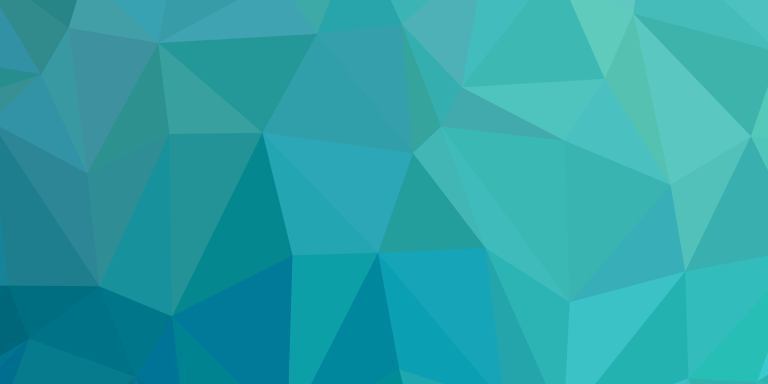
Reproduce this background procedurally as a Shadertoy shader.

```glsl
#define CELL vec2(0.25, 0.29)
#define JITTER 0.43
#define SEED 3.7
#define TONE_SPREAD 0.11
#define TINT_SPREAD 0.10
#define TOP_LEFT vec3(0.19, 0.56, 0.59)
#define TOP_MIDDLE vec3(0.24, 0.69, 0.70)
#define TOP_RIGHT vec3(0.31, 0.74, 0.71)
#define LOW_LEFT vec3(0.00, 0.43, 0.54)
#define LOW_MIDDLE vec3(0.02, 0.60, 0.66)
#define LOW_RIGHT vec3(0.20, 0.74, 0.75)

float hash(vec2 p) {
    return fract(sin(dot(p, vec2(127.1, 311.7)) + SEED) * 43758.5453);
}

float cross2(vec2 a, vec2 b) {
    return a.x * b.y - a.y * b.x;
}

// Grid corner moved at random inside its own box
vec2 meshVertex(vec2 id) {
    vec2 offset = vec2(hash(id), hash(id + 57.3)) * 2.0 - 1.0;
    return (id + offset * JITTER) * CELL;
}

// Twice the signed area, positive when counter-clockwise
float signedArea(vec2 a, vec2 b, vec2 c) {
    return cross2(b - a, c - a);
}

// Signed distance to the line a-b, positive on its left
float edgeDistance(vec2 p, vec2 a, vec2 b) {
    return cross2(b - a, p - a) / length(b - a);
}

// Smooth colour field that the facets sample
vec3 gradient(vec2 uv) {
    uv = clamp(uv, 0.0, 1.0);
    float toMiddle = clamp((uv.x - 0.1) / 0.4, 0.0, 1.0);
    float toRight = smoothstep(0.45, 0.85, uv.x);
    vec3 low = mix(mix(LOW_LEFT, LOW_MIDDLE, toMiddle), LOW_RIGHT, toRight);
    vec3 top = mix(mix(TOP_LEFT, TOP_MIDDLE, toMiddle), TOP_RIGHT, toRight);
    return mix(low, top, smoothstep(0.0, 0.9, uv.y));
}

// Flat facet colour in rgb, premultiplied by its coverage in w
vec4 facet(vec2 p, vec2 a, vec2 b, vec2 c, vec2 id) {
    float inside = min(edgeDistance(p, a, b),
                   min(edgeDistance(p, b, c), edgeDistance(p, c, a)));
    float coverage = clamp(0.5 + inside * iResolution.y, 0.0, 1.0);

    vec2 centre = (a + b + c) / 3.0;
    vec3 colour = gradient(centre * vec2(iResolution.y / iResolution.x, 1.0));
    float tone = (hash(id + 11.9) - 0.5) * TONE_SPREAD;
    float tint = (hash(id + 83.1) - 0.5) * TINT_SPREAD;
    float grey = (hash(id + 29.5) - 0.5) * TINT_SPREAD;
    colour += tone + vec3(grey, 0.2 * tint, -0.7 * tint);
    return vec4(clamp(colour, 0.0, 1.0), 1.0) * coverage;
}

void mainImage(out vec4 fragColor, in vec2 fragCoord) {
    vec2 p = fragCoord / iResolution.y;
    vec2 home = floor(p / CELL);
    vec4 sum = vec4(0.0);

    for (int y = -1; y <= 1; y++) {
        for (int x = -1; x <= 1; x++) {
            vec2 id = home + vec2(x, y);
            vec2 a = meshVertex(id);
            vec2 b = meshVertex(id + vec2(1.0, 0.0));
            vec2 c = meshVertex(id + vec2(1.0, 1.0));
            vec2 d = meshVertex(id + vec2(0.0, 1.0));

            // Split along a diagonal that lies within the quad
            float splitAC = min(signedArea(a, b, c), signedArea(a, c, d));
            float splitBD = min(signedArea(a, b, d), signedArea(b, c, d));
            float bias = mix(0.3, 1.9, hash(id + 41.7));
            bool useAC = splitAC * bias > splitBD;

            sum += facet(p, a, b, useAC ? c : d, id);
            sum += facet(p, useAC ? a : b, c, d, id + 0.5);
        }
    }
    fragColor = vec4(sum.rgb / max(sum.w, 0.001), 1.0);
}
```
